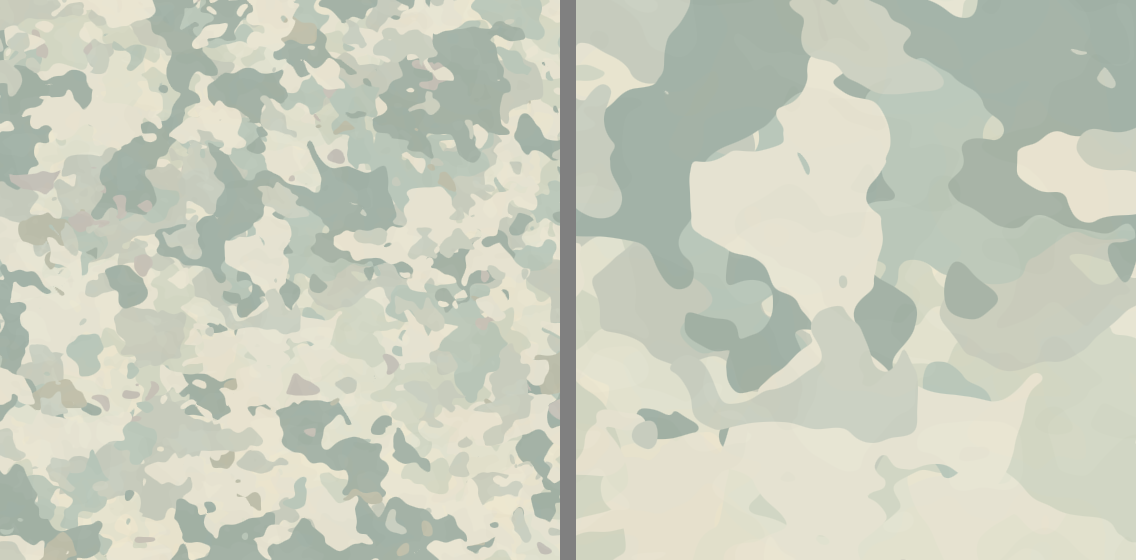
Left, the full canvas; right, a detail of the centre.
Give the GLSL for this pattern, as a Shadertoy shader.

```glsl
// Soft sage and cream camouflage: flat, ragged patches painted layer over layer.

const vec3 CREAM      = vec3(0.903, 0.888, 0.815);
const vec3 WARM_CREAM = vec3(0.915, 0.895, 0.808);
const vec3 COOL_CREAM = vec3(0.885, 0.882, 0.805);
const vec3 PALE_GREEN = vec3(0.825, 0.840, 0.762);
const vec3 GREY_SAGE  = vec3(0.782, 0.798, 0.738);
const vec3 AQUA       = vec3(0.730, 0.780, 0.725);
const vec3 DARK_SAGE  = vec3(0.642, 0.698, 0.650);
const vec3 KHAKI      = vec3(0.745, 0.745, 0.665);
const vec3 MAUVE      = vec3(0.775, 0.755, 0.715);

const float NOISE_SPREAD = 0.134; // standard deviation of the fractal noise

float hash(vec2 p) {
    return fract(sin(dot(p, vec2(127.1, 311.7))) * 43758.5453);
}

float valueNoise(vec2 p) {
    vec2 cell = floor(p);
    vec2 f = fract(p);
    vec2 w = f * f * (3.0 - 2.0 * f);
    float bottom = mix(hash(cell), hash(cell + vec2(1.0, 0.0)), w.x);
    float top = mix(hash(cell + vec2(0.0, 1.0)), hash(cell + vec2(1.0, 1.0)), w.x);
    return mix(bottom, top, w.y);
}

// Three octaves, each rotated to hide the lattice; result lies in 0..1.
float fractalNoise(vec2 p) {
    const mat2 TURN = mat2(1.6, 1.2, -1.2, 1.6);
    float sum = 0.0;
    float total = 0.0;
    float amplitude = 1.0;
    for (int i = 0; i < 3; i++) {
        sum += amplitude * valueNoise(p);
        total += amplitude;
        amplitude *= 0.6;
        p = TURN * p + 5.3;
    }
    return sum / total;
}

// Small displacement that makes the outlines lumpy.
vec2 ragged(vec2 p, float seed) {
    vec2 q = p * 42.0 + seed * 3.7;
    return p + 0.019 * (vec2(valueNoise(q), valueNoise(q + 41.3)) - 0.5);
}

// Smooth-edged patch mask; rarity is the threshold in standard deviations.
float patches(vec2 p, float seed, float scale, float rarity) {
    vec2 q = ragged(p, seed) * scale * vec2(0.92, 1.08);
    float field = fractalNoise(q + seed * vec2(17.3, 9.1));
    float edge = field - 0.5 - NOISE_SPREAD * rarity;
    return clamp(edge / max(fwidth(field), 1e-5) + 0.5, 0.0, 1.0);
}

vec3 paint(vec3 under, vec3 colour, vec2 p, float seed, float scale, float rarity) {
    return mix(under, colour, patches(p, seed, scale, rarity));
}

void mainImage(out vec4 fragColor, in vec2 fragCoord) {
    vec2 p = fragCoord / iResolution.y;

    // Pale ground
    vec3 colour = CREAM;
    colour = paint(colour, WARM_CREAM, p, 1.0, 11.0, 0.5);
    colour = paint(colour, COOL_CREAM, p, 2.0, 12.0, 0.5);

    // Middle greens
    colour = paint(colour, PALE_GREEN, p, 3.0, 11.0, 0.6);
    colour = paint(colour, GREY_SAGE, p, 4.0, 10.5, 0.42);
    colour = paint(colour, AQUA, p, 5.0, 11.0, 0.85);

    // Dark blotches and rare earthy accents
    colour = paint(colour, DARK_SAGE, p, 6.0, 10.5, 0.42);
    colour = paint(colour, KHAKI, p, 7.0, 10.0, 1.75);
    colour = paint(colour, MAUVE, p, 8.0, 11.0, 1.75);

    // Pale patches that cut into the dark ones
    colour = paint(colour, CREAM, p, 9.0, 12.0, 0.95);
    colour = paint(colour, GREY_SAGE + 0.012, p, 10.0, 13.0, 1.25);

    // Faint flat facets of shade and warmth
    float shade = patches(p, 11.0, 13.0, 0.4) - patches(p, 12.0, 14.0, 0.4);
    float warmth = patches(p, 13.0, 11.0, 0.4) - patches(p, 14.0, 11.0, 0.4);
    colour += 0.009 * shade + warmth * vec3(0.006, 0.0, -0.005);

    fragColor = vec4(colour, 1.0);
}
```
